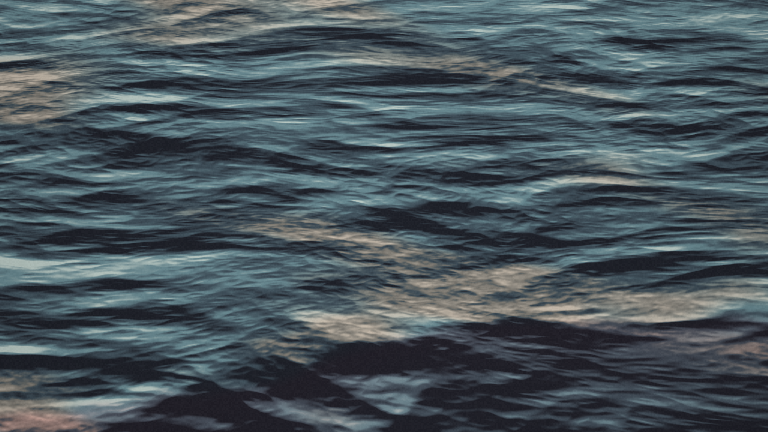
Reproduce this texture procedurally as a WebGL 2 fragment shader.

```glsl
#version 300 es
precision highp float;
// Dusk sea seen from above: ridged gradient noise forms wind waves in rough
// perspective. Slopes facing the viewer go dark, slopes facing away catch
// teal sky, and drifting bands of low warm light tint the brighter water.
uniform vec2 u_resolution;
out vec4 fragColor;

vec2 hash2(vec2 cell) {
  uvec2 k = uvec2(ivec2(cell) + 4096);
  k = k * 1664525u + 1013904223u;
  k.x += k.y * 1664525u;
  k.y += k.x * 1664525u;
  k ^= k >> 16u;
  k.x += k.y * 1664525u;
  k.y += k.x * 1664525u;
  k ^= k >> 16u;
  return vec2(k & 65535u) / 32767.5 - 1.0;
}

float noise(vec2 p) {
  vec2 i = floor(p), f = p - i;
  vec2 w = f * f * f * (f * (f * 6.0 - 15.0) + 10.0);
  float a = dot(hash2(i), f);
  float b = dot(hash2(i + vec2(1, 0)), f - vec2(1, 0));
  float c = dot(hash2(i + vec2(0, 1)), f - vec2(0, 1));
  float d = dot(hash2(i + vec2(1, 1)), f - vec2(1, 1));
  return mix(mix(a, b, w.x), mix(c, d, w.x), w.y);
}

// Sharp crests and rounded troughs, summed over five sizes
float waveHeight(vec2 q, float fineness) {
  float height = 0.0, freq = 1.0, steep = 0.56, turn = 0.10;
  for (int i = 0; i < 5; i++) {
    vec2 r = vec2(q.x + turn * q.y, q.y - turn * q.x) * freq + float(i) * 17.3;
    float n = noise(r);
    height -= steep / freq * sqrt(n * n + 0.0016);
    freq *= 1.9;
    steep *= fineness;
    turn *= -1.25;
  }
  return height;
}

// Dark face hanging below a long crest; d is the distance under its line
float swellFace(float d, float depth) {
  return smoothstep(-0.012, 0.025, d) * exp(-max(d, 0.0) / depth);
}

vec3 waterRamp(float t) {
  vec3 c = mix(vec3(0.115, 0.125, 0.155), vec3(0.24, 0.30, 0.34), smoothstep(0.0, 0.36, t));
  c = mix(c, vec3(0.39, 0.51, 0.54), smoothstep(0.32, 0.68, t));
  return mix(c, vec3(0.69, 0.75, 0.73), smoothstep(0.66, 1.05, t));
}

void main() {
  vec2 p = gl_FragCoord.xy / u_resolution.y;
  float x = p.x - 0.89, y = p.y;

  // Perspective: waves shrink towards the top
  vec2 q = vec2(x * (1.2 + 1.2 * y), 4.0 * y + 4.0 * y * y);
  q += vec2(0.5, 0.35) * vec2(noise(q * 0.6 + 31.0), noise(q * vec2(1.1, 0.5) + 57.0));

  // Slope towards the viewer
  float fineness = 0.86 - 0.10 * y;
  vec2 e = vec2(0.0, 0.012);
  float slope = (waveHeight(q + e, fineness) - waveHeight(q - e, fineness)) / 0.024;

  // Two long swells
  float wobble = 0.07 * noise(p * vec2(2.6, 3.0) + 8.0) + 0.02 * noise(p * 9.0);
  float nearLine = 0.05 + 0.21 * smoothstep(-0.75, 0.45, x) + wobble - y;
  float farLine = 0.92 - 0.28 * x * x + wobble - y;
  float nearFace = swellFace(nearLine, 0.22);
  float farFace = swellFace(farLine, 0.07) * smoothstep(0.75, 0.3, abs(x));

  // Warm light lies in slanting streaks and above the near swell
  float drift = noise(vec2(x * 1.1 + y, y * 5.0 + x * 0.8) + 40.0)
              + 0.5 * noise(vec2(x * 3.0, y * 13.0 + x * 2.0) + 70.0);
  float glowBand = exp(-pow((nearLine + 0.055) / 0.065, 2.0));
  float warm = smoothstep(0.02, 0.34, drift + 0.34 * glowBand);

  // Tone from slope, swell, light patches and small ripples
  float ripple = noise(vec2(x * 34.0 + y * 12.0, y * 95.0 + x * 16.0))
               + 0.6 * noise(vec2(x * 75.0, y * 160.0 - x * 22.0) + 90.0);
  float tone = 0.35 - 0.62 * slope;
  tone += 0.30 * noise(vec2(x * 1.6, y * 4.0) + 23.0);
  tone += 0.20 * smoothstep(0.55, 1.0, y) - 0.06 * smoothstep(0.3, 0.0, y);
  tone += 0.17 * glowBand + 0.10 * warm;
  tone -= 0.34 * nearFace + 0.40 * farFace;
  tone += ripple * (0.09 + 0.20 * warm) * smoothstep(-0.1, 0.5, tone);

  // Colour, warm tint and a brownish near shadow
  vec3 color = waterRamp(tone);
  vec3 tan_ = vec3(0.70, 0.635, 0.575) * (0.28 + 0.72 * clamp(tone, 0.0, 1.1));
  color = mix(color, tan_, 0.8 * warm * smoothstep(0.25, 0.6, tone));
  color = mix(color, color * vec3(1.12, 0.95, 0.97), nearFace);

  // Soft edge falloff and faint grain
  color *= 1.04 - 0.12 * dot(vec2(x, y - 0.5), vec2(x, y - 0.5));
  color += 0.012 * hash2(floor(p * 288.0)).x;
  fragColor = vec4(clamp(color, 0.0, 1.0), 1.0);
}
```
